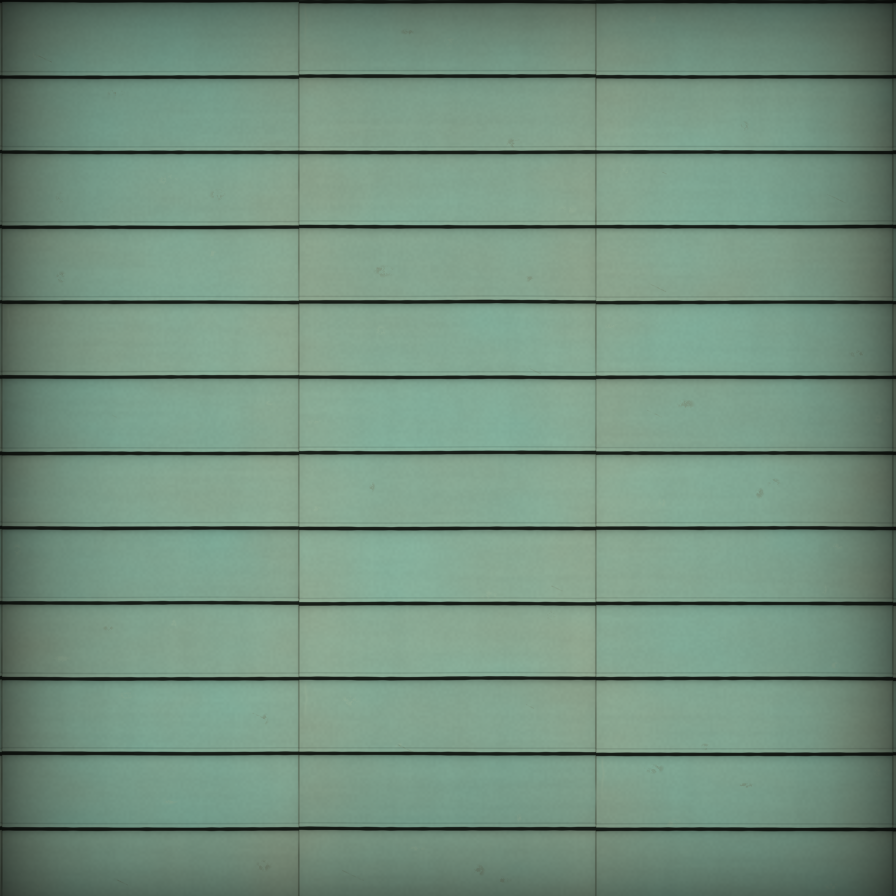
This texture is drawn by a Shadertoy shader. Its source:

```glsl
const vec2 PITCH = vec2(0.3315, 0.0840);   // panel width and height
const vec2 START = vec2(0.0020, 0.0013);   // first seam, first lap from the top
const vec3 PATINA = vec3(0.535, 0.662, 0.578);
const vec3 COOL_TINT = vec3(-0.032, 0.008, 0.016);
const vec3 GAP = vec3(0.075, 0.095, 0.075);
const vec3 SEAM = vec3(0.36, 0.41, 0.34);
const vec3 CHALK = vec3(0.60, 0.70, 0.60);
const vec3 RUST = vec3(0.46, 0.50, 0.41);

float hash(vec2 p) {
    vec3 q = fract(vec3(p.xyx) * 0.1031);
    q += dot(q, q.yzx + 33.33);
    return fract((q.x + q.y) * q.z);
}

float noise(vec2 p) {
    vec2 cell = floor(p), f = fract(p);
    f = f * f * (3.0 - 2.0 * f);
    return mix(mix(hash(cell), hash(cell + vec2(1, 0)), f.x),
               mix(hash(cell + vec2(0, 1)), hash(cell + vec2(1, 1)), f.x), f.y);
}

float fbm(vec2 p) {
    float sum = 0.0, amplitude = 0.5;
    for (int i = 0; i < 4; i++) {
        sum += amplitude * noise(p);
        p = p * 2.03 + 17.1;
        amplitude *= 0.5;
    }
    return sum / 0.9375;
}

float band(float distance, float halfWidth, float soft) {
    return 1.0 - smoothstep(halfWidth - soft, halfWidth + soft, abs(distance));
}

float segmentDistance(vec2 p, vec2 a, vec2 b) {
    vec2 along = b - a;
    return length(p - a - along * clamp(dot(p - a, along) / dot(along, along), 0.0, 1.0));
}

// Metal colour with broad blotches, drawn-out streaks and grain
vec3 patina(vec2 uv, vec2 local, vec2 id) {
    vec2 shift = 40.0 * vec2(hash(id + 3.0), hash(id + 8.0));
    float blotch = fbm(uv * vec2(9.0, 16.0) + shift);
    float streak = noise(uv * vec2(7.0, 170.0) + shift) - 0.5;
    float runs = noise(uv * vec2(65.0, 6.0) + shift) - 0.5;
    float grain = noise(uv * 330.0) - 0.5;
    float middle = smoothstep(0.0, 0.10, min(local.x, PITCH.x - local.x));
    float cool = 0.8 * middle + 1.6 * (blotch - 0.5) + 0.9 * (hash(id) - 0.5) - 0.3;
    float tone = 1.0 + 0.035 * (hash(id + 21.0) - 0.5) + 0.05 * (blotch - 0.5);
    tone += 0.018 * streak + 0.016 * runs + 0.028 * grain;
    return (PATINA + COOL_TINT * cool) * tone;
}

// Chalky chips and thin scratches scattered over some panels
vec3 addWear(vec3 color, vec2 local, vec2 id, float pixel) {
    for (int i = 0; i < 4; i++) {
        vec2 key = id + float(i) * vec2(13.0, 29.0);
        vec2 center = PITCH * vec2(hash(key + 1.0), mix(0.15, 0.92, hash(key + 2.0)));
        vec2 size = mix(vec2(0.003), vec2(0.013, 0.008), vec2(hash(key + 4.0), hash(key + 5.0)));
        float chip = 1.0 - smoothstep(0.4, 1.1, length((local - center) / size));
        chip *= smoothstep(0.4, 0.7, fbm(local * 260.0 + key)) * step(0.62, hash(key + 6.0));
        color = mix(color, mix(RUST, CHALK, step(0.35, hash(key + 7.0))), 0.42 * chip);

        vec2 reach = vec2(0.05, 0.024) * (hash(key + 9.0) - 0.3);
        float scratch = band(segmentDistance(local, center, center + reach), 0.0005, pixel);
        scratch *= step(0.9, hash(key + 11.0)) * noise(local * 400.0);
        color = mix(color, RUST, 0.5 * scratch);
    }
    // Pale run beside the left seam
    float run = band(local.x - 0.006 - 0.003 * noise(local * 90.0), 0.001, 0.002);
    run *= smoothstep(0.0, 0.01, local.y) * (1.0 - smoothstep(0.03, 0.055, local.y));
    return mix(color, CHALK, 0.5 * run * step(0.8, hash(id + 31.0)));
}

// Vertical butt joint: hairline with a faint worn rim
vec3 addSeam(vec3 color, float across, vec2 uv, float pixel) {
    float wear = 0.4 + 0.5 * noise(uv * vec2(5.0, 45.0));
    color *= 1.0 - 0.05 * exp(-abs(across) / 0.004);
    color = mix(color, CHALK, 0.2 * band(across - 0.0022, 0.0006, pixel));
    return mix(color, SEAM, wear * band(across, 0.0008, pixel));
}

// Horizontal overlap: creased lip above, black gap, cast shadow below
vec3 addLap(vec3 color, float below, vec2 uv, float pixel) {
    float rough = noise(uv * vec2(110.0, 12.0));
    color *= 1.0 - 0.10 * band(below + 0.0062, 0.0007, pixel);
    color = mix(color, CHALK, (0.15 + 0.25 * rough) * band(below + 0.0038, 0.0008, pixel));
    color *= 1.0 - 0.38 * step(0.0, below) * exp(-below / 0.0035);
    return mix(color, GAP, 0.96 * band(below, 0.0017 + 0.0004 * rough, pixel));
}

float edgeShade(float x, float depth) {
    return 1.0 - depth * exp(-min(x, 1.0 - x) / 0.065);
}

void mainImage(out vec4 fragColor, in vec2 fragCoord) {
    vec2 uv = fragCoord / iResolution.xy;
    float pixel = 0.8 / min(iResolution.x, iResolution.y);

    // Panel grid, counted from the top left
    vec2 grid = (vec2(uv.x, 1.0 - uv.y) - START) / PITCH;
    float column = floor(grid.x);
    float lap = round(grid.y);
    float bow = 0.0014 * (hash(vec2(column, lap)) - 0.5) + 0.0008 * (noise(vec2(uv.x * 9.0, lap * 7.0)) - 0.5);
    float below = (grid.y - lap) * PITCH.y - bow;
    vec2 id = vec2(column, lap - step(below, 0.0)) + 5.0;
    vec2 local = fract(grid) * PITCH;
    float across = (grid.x - round(grid.x)) * PITCH.x;

    vec3 color = patina(uv, local, id);
    color = addWear(color, local, id, pixel);
    color = addSeam(color, across, uv, pixel);
    color = addLap(color, below, uv, pixel);
    color *= edgeShade(uv.x, 0.47) * edgeShade(uv.y, 0.38);
    fragColor = vec4(color, 1.0);
}
```
